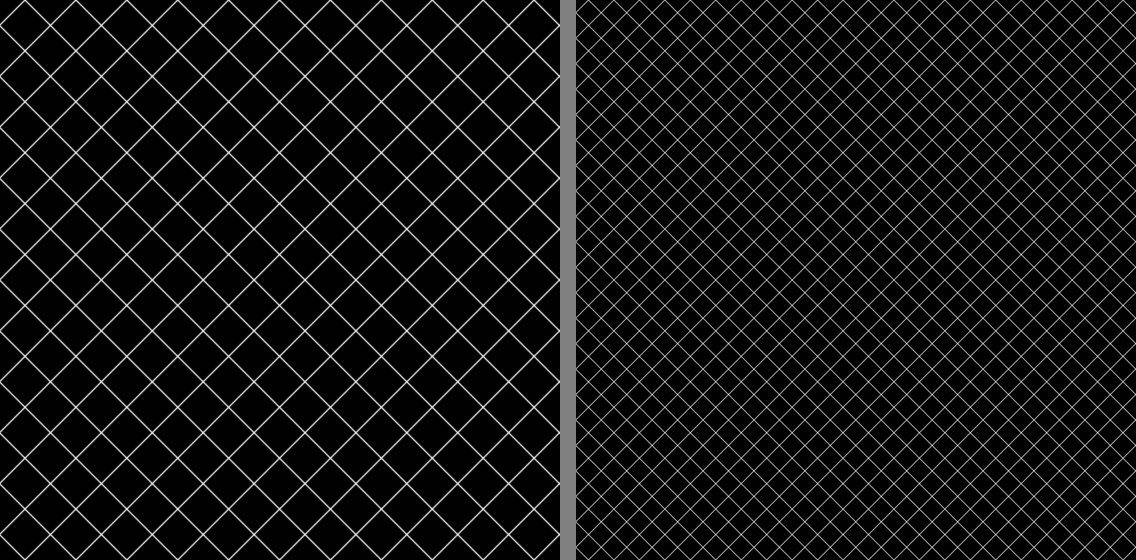
Left, the tile; right, the same tile 2 across and 2 down.
Reproduce this pattern procedurally as a WebGL 2 fragment shader.

```glsl
#version 300 es
precision highp float;
// Draws a diamond lattice of thin, soft pale lines crossing diagonally on black.

uniform vec2 u_resolution;
out vec4 outColor;

const float REPEATS = 11.0;          // diamonds across and down
const float LINE_SPREAD = 0.00103;   // soft half width, in canvas units
const vec2 LATTICE_SHIFT = vec2(-0.0008, 0.0);
const vec3 BACKGROUND = vec3(0.005);
const vec3 LINE_COLOR = vec3(0.985);
const float LINE_OPACITY = 0.84;

// Canvas distance to the nearest diagonal line, halfway between whole phases.
float diagonalDistance(float phase, float repeats) {
    return abs(fract(phase) - 0.5) * inversesqrt(2.0) / repeats;
}

// Bell-shaped line profile: 1 on the centre line, fading smoothly to 0.
float softLine(float dist, float spread) {
    float t = dist / spread;
    return exp(-0.5 * t * t);
}

// Coverage of both diagonal line families, brighter where they cross.
float diamondLattice(vec2 uv, float repeats, float spread, float opacity) {
    vec2 cell = uv * repeats;
    float rising = opacity * softLine(diagonalDistance(cell.x - cell.y, repeats), spread);
    float falling = opacity * softLine(diagonalDistance(cell.x + cell.y, repeats), spread);
    return 1.0 - (1.0 - rising) * (1.0 - falling);
}

void main() {
    vec2 uv = gl_FragCoord.xy / u_resolution - LATTICE_SHIFT;

    // Keep the lines at least about one pixel wide on small canvases.
    float pixel = 1.0 / min(u_resolution.x, u_resolution.y);
    float spread = max(LINE_SPREAD, 0.45 * pixel);

    float coverage = diamondLattice(uv, REPEATS, spread, LINE_OPACITY);
    outColor = vec4(mix(BACKGROUND, LINE_COLOR, coverage), 1.0);
}
```
